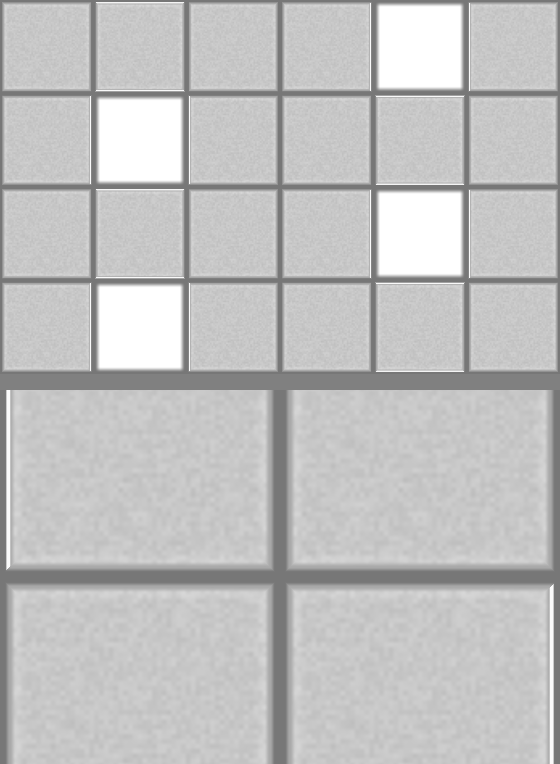
Top, the full canvas; bottom, a detail of the centre.
Reproduce this pattern procedurally as a Shadertoy shader.

```glsl
// Grid of speckled grey bevelled tiles with staggered glowing white tiles and dark grout.
const vec2 GRID = vec2(6.0, 4.0);      // tiles across and down
const float HALF_TILE = 0.477;         // half side of a tile, in cells
const float GROUT_TONE = 0.465;
const float RIM_TONE = 0.66;
const float FACE_TONE = 0.78;
const float RIM_WIDTH = 0.012;         // dark outer step of the bevel
const float BEVEL_WIDTH = 0.034;       // full bevel of a grey tile
const float GLOW_WIDTH = 0.056;        // soft border of a white tile
const float GLINT_WIDTH = 0.014;       // bright line facing a white tile
const float SHEEN = 0.035;
const float GRAIN_SCALE = 58.0;        // grains per cell
const float GRAIN_AMOUNT = 0.085;

float hash(vec2 p) {
    vec3 q = fract(p.xyx * 0.1031);
    q += dot(q, q.yzx + 33.33);
    return fract((q.x + q.y) * q.z);
}

float valueNoise(vec2 p) {
    vec2 i = floor(p), f = fract(p);
    f = f * f * (3.0 - 2.0 * f);
    return mix(mix(hash(i), hash(i + vec2(1.0, 0.0)), f.x),
               mix(hash(i + vec2(0.0, 1.0)), hash(i + vec2(1.0, 1.0)), f.x), f.y);
}

// White tiles sit three columns apart on alternating rows.
bool isWhiteTile(vec2 cell) {
    return abs(mod(cell.x + 3.0 * cell.y, 6.0) - 4.0) < 0.5;
}

// Fine speckle with short horizontal and vertical threads, centred on zero.
float grain(vec2 p) {
    vec2 q = (p + 0.5) * GRAIN_SCALE + 7.0;
    float speckle = valueNoise(q);
    float threads = valueNoise(q * vec2(0.4, 1.0) + 91.0)
                  + valueNoise(q * vec2(1.0, 0.4) + 173.0);
    return 0.6 * speckle + 0.2 * threads - 0.5;
}

float whiteTile(vec2 inset) {
    vec2 ramp = smoothstep(-0.008, GLOW_WIDTH, inset);
    return mix(GROUT_TONE, 1.0, ramp.x * ramp.y);
}

float greyTile(vec2 p, float inset, bool facesWhite, float px) {
    float tone = mix(GROUT_TONE, RIM_TONE, smoothstep(-0.006, RIM_WIDTH, inset));
    float face = smoothstep(RIM_WIDTH, BEVEL_WIDTH, inset);
    tone = mix(tone, FACE_TONE + GRAIN_AMOUNT * grain(p), face);

    // Faint light ridge where the bevel meets the face
    tone += SHEEN * face * (1.0 - smoothstep(BEVEL_WIDTH, 2.0 * BEVEL_WIDTH, inset));

    // Thin reflection on an edge next to a white tile
    float glint = smoothstep(-0.5 * px, 0.5 * px, inset)
                * (1.0 - smoothstep(GLINT_WIDTH - 0.5 * px, GLINT_WIDTH + 0.5 * px, inset));
    return facesWhite ? mix(tone, 0.98, glint) : tone;
}

void mainImage(out vec4 fragColor, in vec2 fragCoord) {
    vec2 uv = fragCoord / iResolution.xy;
    vec2 st = vec2(uv.x, 1.0 - uv.y) * GRID;   // rows count from the top
    vec2 cell = floor(st);
    vec2 p = fract(st) - 0.5;
    float px = GRID.y / iResolution.y;

    // Distance inward from the nearest tile edge
    vec2 inset = HALF_TILE - abs(p);
    float edge = min(inset.x, inset.y);
    vec2 facing = inset.x < inset.y ? vec2(sign(p.x), 0.0) : vec2(0.0, sign(p.y));

    float tone = isWhiteTile(cell)
        ? whiteTile(inset)
        : greyTile(p, edge, isWhiteTile(cell + facing), px);
    fragColor = vec4(vec3(tone), 1.0);
}
```
